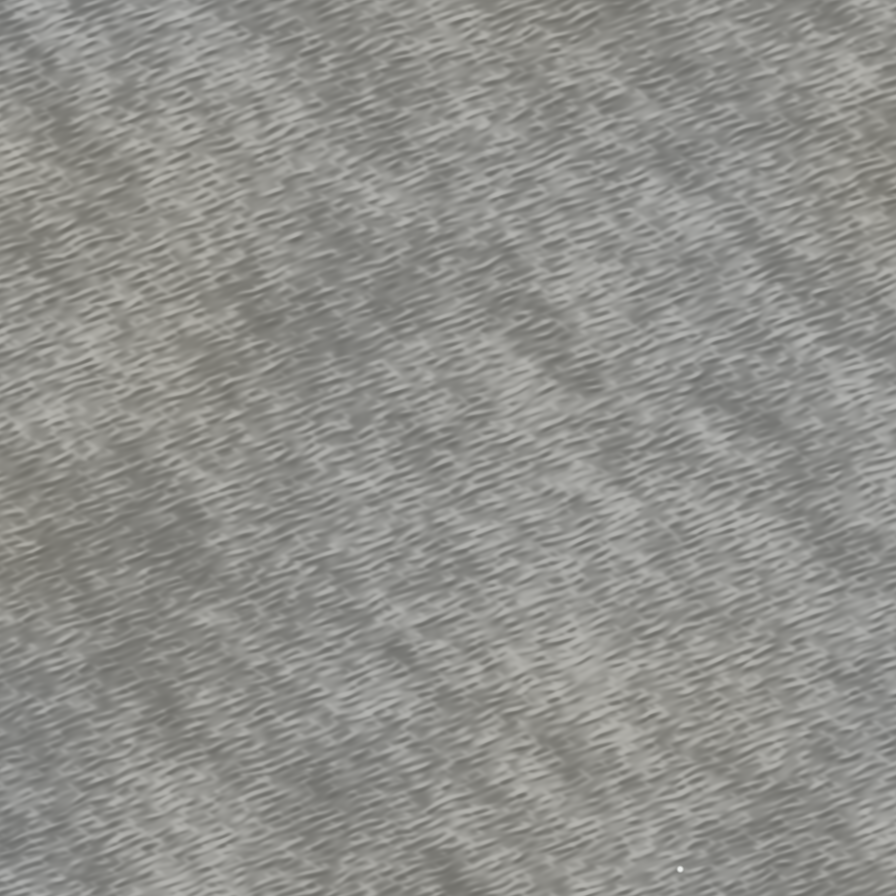
This texture is drawn by a WebGL 1 fragment shader. Its source:

```glsl
precision highp float;
// Draws grey melange knit fabric: short slanted stitches over diagonal wales.

uniform vec2 u_resolution;

const float YARN_ANGLE = 0.37;
const float WALE_ANGLE = -0.75;
const float FOLD_ANGLE = 0.50;
const vec2 STITCHES = vec2(42.0, 105.0); // columns and rows per canvas
const float MEAN_TONE = 0.54;
const float TONE_LIMIT = 0.19;

// Sine-free hash, 0 to 1
float hash(vec2 p) {
  vec3 h = fract(vec3(p.xyx) * 0.1031);
  h += dot(h, h.yzx + 33.33);
  return fract((h.x + h.y) * h.z);
}

// Smooth value noise, centred on zero
float noise(vec2 p) {
  vec2 cell = floor(p);
  vec2 f = fract(p);
  f = f * f * (3.0 - 2.0 * f);
  float low = mix(hash(cell), hash(cell + vec2(1.0, 0.0)), f.x);
  float high = mix(hash(cell + vec2(0.0, 1.0)), hash(cell + 1.0), f.x);
  return mix(low, high, f.y) - 0.5;
}

// Coordinates along and across a direction
vec2 alongAcross(vec2 p, float angle) {
  vec2 dir = vec2(cos(angle), sin(angle));
  return vec2(dot(p, dir), dot(p, vec2(-dir.y, dir.x)));
}

// Noise stretched along a direction; freq is cycles along and across
float streaks(vec2 p, float angle, vec2 freq, float seed) {
  return noise(alongAcross(p, angle) * freq + seed);
}

// Soft-edged dash of the given half size
float dash(vec2 d, vec2 size) {
  vec2 s = d / size;
  return exp(-dot(s, s));
}

// Light stitch, dark gap below, and at times a hook to the next row
float stitches(vec2 lattice) {
  vec2 base = floor(lattice);
  float sum = 0.0;
  for (int j = -1; j <= 1; j++) {
    for (int i = -1; i <= 1; i++) {
      vec2 cell = base + vec2(float(i), float(j));
      vec2 jitter = vec2(hash(cell + 17.0), hash(cell + 59.0)) - 0.5;
      vec2 d = lattice - cell - 0.5 - jitter * vec2(0.8, 0.3);
      d.y += d.x * 0.7 * (hash(cell + 83.0) - 0.5);
      vec2 size = vec2(mix(0.25, 0.58, hash(cell + 131.0)), 0.24);
      float strength = mix(0.3, 1.7, hash(cell + 173.0));
      float gap = dash(d + vec2(0.1, 0.5), size);
      sum += strength * (dash(d, size) - 0.75 * gap);
      float hooked = step(0.5, hash(cell + 227.0));
      sum += 0.85 * hooked * dash(d - vec2(0.75 * size.x, 0.45), vec2(0.14, 0.45));
    }
  }
  return sum;
}

// Rows follow the yarn, stitch columns follow the wales
float yarn(vec2 p) {
  float column = alongAcross(p, WALE_ANGLE).y;
  float row = alongAcross(p, YARN_ANGLE).y;
  row += 0.003 * noise(p * 30.0 + 210.0) + 0.001 * noise(p * 85.0 + 260.0);
  float flecks = streaks(p, YARN_ANGLE, vec2(75.0, 130.0), 590.0);
  return 0.092 * stitches(vec2(column, row) * STITCHES) + 0.12 * flecks;
}

// Soft shading from wales, folds and worn patches
float shading(vec2 p) {
  vec2 bent = p + 0.02 * vec2(noise(p * 6.0 + 20.0), noise(p * 6.0 + 70.0));
  float wales = streaks(bent, WALE_ANGLE, vec2(6.0, 28.0), 110.0);
  float ribs = streaks(bent, WALE_ANGLE, vec2(14.0, 46.0), 130.0);
  float folds = streaks(bent, FOLD_ANGLE, vec2(3.0, 8.0), 150.0);
  float patches = noise(bent * 28.0 + 180.0);
  return 0.09 * wales + 0.06 * ribs + 0.06 * folds + 0.065 * patches;
}

// Rare bright lint specks, one candidate per grid cell
float lint(vec2 p, float cells, float radius) {
  vec2 cell = floor(p * cells);
  vec2 jitter = vec2(hash(cell + 13.0), hash(cell + 47.0));
  vec2 centre = (cell + 0.2 + 0.6 * jitter) / cells;
  float present = step(0.95, hash(cell + 91.0));
  return present * (1.0 - smoothstep(0.3 * radius, radius, distance(p, centre)));
}

void main() {
  vec2 p = gl_FragCoord.xy / u_resolution.y;

  // Light areas show stronger stitches than dark ones; extremes are softened
  float shade = shading(p);
  float relief = shade + yarn(p) * (1.0 + 4.0 * shade);
  relief += 0.9 * relief * relief;
  float tone = MEAN_TONE + relief * inversesqrt(1.0 + pow(relief / TONE_LIMIT, 2.0));

  // Slow drift between warm and cool grey
  float warmth = noise(p * 5.0 + 640.0);
  vec3 colour = tone + vec3(0.002, 0.001, -0.016);
  colour += warmth * vec3(0.014, 0.004, -0.018);

  colour = mix(colour, vec3(0.92, 0.93, 0.92), lint(p, 7.0, 0.005));
  gl_FragColor = vec4(clamp(colour, 0.0, 1.0), 1.0);
}
```
